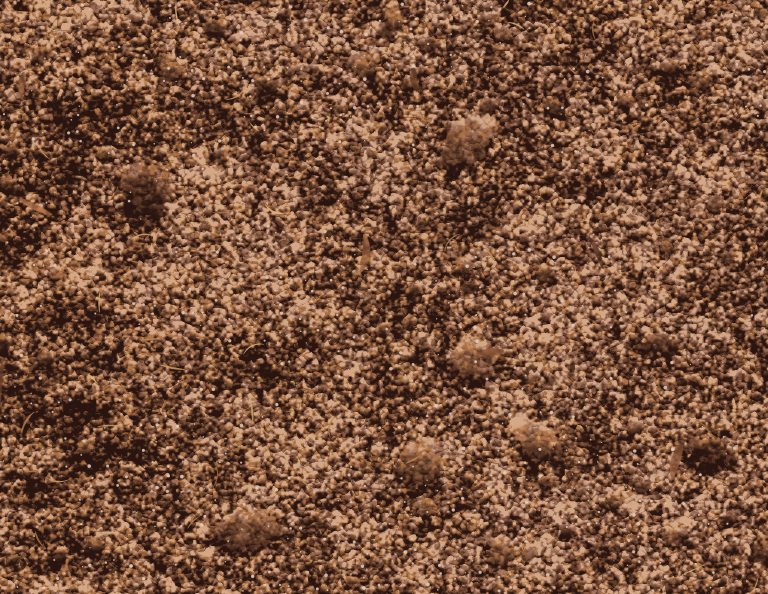
Write a Shadertoy shader that draws this texture.

```glsl
// Loose brown garden soil: top-lit Worley grains and clods build one tone value,
// which a logistic curve spreads over a five-step earth ramp.
// Pale mineral specks, plant fibres and wood flakes are scattered on top.

float hash(vec2 p) {
    vec3 q = fract(vec3(p.xyx) * 0.1031);
    q += dot(q, q.yzx + 33.33);
    return fract((q.x + q.y) * q.z);
}

vec2 hash2(vec2 p) { return vec2(hash(p), hash(p + 71.7)); }

float noise(vec2 p) {
    vec2 i = floor(p), f = fract(p);
    f = f * f * (3.0 - 2.0 * f);
    return mix(mix(hash(i), hash(i + vec2(1, 0)), f.x),
               mix(hash(i + vec2(0, 1)), hash(i + 1.0), f.x), f.y);
}

float fbm(vec2 p) {
    float sum = 0.0, amp = 0.5;
    for (int i = 0; i < 4; i++) {
        sum += amp * noise(p);
        p = p * 2.03 + 17.3;
        amp *= 0.5;
    }
    return sum / 0.9375;
}

mat2 turn(float a) { return mat2(cos(a), sin(a), -sin(a), cos(a)); }

// Packed crumbs: random tone each, bright upper side, dark gaps
float grains(vec2 p) {
    vec2 cell = floor(p), nearest = vec2(0), id = cell;
    float best = 9.0;
    for (int k = 0; k < 9; k++) {
        vec2 c = cell + vec2(k % 3 - 1, k / 3 - 1);
        vec2 d = p - c - hash2(c);
        float dist = dot(d, d) * mix(0.7, 1.5, hash(c + 5.3));
        if (dist < best) { best = dist; nearest = d; id = c; }
    }
    return 2.0 * hash(id + 9.1) - 0.75 + 1.2 * nearest.y - 1.2 * best;
}

// Lone lumps with ragged outlines and a shadow below
float addClods(float tone, vec2 p, float chance) {
    vec2 cell = floor(p);
    for (int k = 0; k < 9; k++) {
        vec2 c = cell + vec2(k % 3 - 1, k / 3 - 1);
        if (hash(c + 3.7) > chance) continue;
        float size = hash(c + 8.2);
        float r = mix(0.14, 0.36, size * size);
        vec2 d = p - c - hash2(c + 1.9);
        vec2 squash = vec2(mix(0.65, 1.0, hash(c + 6.4)), 1.15);
        mat2 spin = turn(hash(c + 2.2) * 2.0 - 1.0);
        float ragged = (noise(p * 9.0) - 0.5) * 0.16 + (noise(p * 21.0) - 0.5) * 0.07;
        float body = length(spin * d * squash) + ragged - r;
        float below = length(spin * (d + vec2(0.1, 0.4) * r) * squash) + ragged - r;
        tone -= 1.3 * smoothstep(0.06, -0.08, below);
        float shade = 0.75 * d.y / r + 0.9 * hash(c + 4.8) - 0.45;
        tone = mix(tone, 0.4 * tone + 0.3 + shade, smoothstep(0.03, -0.03, body));
    }
    return tone;
}

// Bent tapering strands; x is coverage, y a random shade
vec2 fibres(vec2 p, float chance, float width) {
    vec2 cell = floor(p), result = vec2(0);
    for (int k = 0; k < 9; k++) {
        vec2 c = cell + vec2(k % 3 - 1, k / 3 - 1);
        if (hash(c + 12.6) > chance) continue;
        vec2 d = turn(hash(c + 14.1) * 6.283) * (p - c - hash2(c + 11.0));
        float halfLength = mix(0.08, 0.32, hash(c + 15.5));
        d.y += (hash(c + 16.3) - 0.5) * 2.5 * d.x * d.x;
        float along = abs(d.x) / halfLength;
        float w = width * mix(0.6, 1.2, hash(c + 18.8)) * (1.0 - 0.6 * along * along);
        float edge = length(vec2(max(abs(d.x) - halfLength, 0.0), d.y)) - w;
        float cover = smoothstep(0.008, -0.008, edge);
        if (cover > result.x) result = vec2(cover, hash(c + 19.4));
    }
    return result;
}

// Tiny pale mineral dots
float specks(vec2 p, float chance) {
    vec2 c = floor(p);
    vec2 d = fract(p) - mix(vec2(0.2), vec2(0.8), hash2(c + 21.0));
    float size = hash(c + 23.0);
    float r = mix(0.05, 0.15, size * size);
    return step(hash(c + 25.0), chance) * smoothstep(r + 0.03, r - 0.03, length(d));
}

vec3 earthRamp(float q, float warmth) {
    vec3 light = mix(vec3(0.60, 0.42, 0.34), vec3(0.67, 0.44, 0.27), warmth);
    vec3 col = mix(vec3(0.16, 0.08, 0.06), vec3(0.33, 0.20, 0.14), smoothstep(0.03, 0.24, q));
    col = mix(col, vec3(0.47, 0.30, 0.20), smoothstep(0.24, 0.50, q));
    col = mix(col, light, smoothstep(0.50, 0.78, q));
    return mix(col, vec3(0.83, 0.66, 0.53), smoothstep(0.82, 0.98, q));
}

vec3 soil(vec2 p) {
    float rough = smoothstep(0.85, 0.1, p.x + 0.25 * p.y);
    vec2 warped = p + 0.006 * (vec2(noise(p * 60.0), noise(p * 60.0 + 40.0)) - 0.5);

    // Grain tone from fine to broad, with level dark furrows on the rough side
    float tone = 0.8 * grains(warped * 125.0) + 0.6 * grains(warped * 64.0 + 30.0)
               + 0.35 * grains(warped * 27.0 + 60.0) + 2.6 * (noise(p * 195.0) - 0.5);
    tone += 2.2 * (fbm(p * vec2(9, 13)) - 0.5);
    tone += rough * (2.6 * (fbm(p * vec2(5, 17) + 8.0) - 0.5) - 0.3) + 0.12;
    tone = addClods(tone, p * 44.0, 0.22);
    tone = addClods(tone, p * 21.0 + 50.0, 0.2);
    tone = addClods(tone, p * 8.0 + 90.0, 0.16);

    float warmth = noise(p * 75.0 + 13.0) + 0.5 * (fbm(p * 7.0 + 4.0) - 0.5) + 0.2 * rough;
    vec3 col = earthRamp(1.0 / (1.0 + exp(-2.1 * tone)), smoothstep(0.35, 0.7, warmth));

    // Scattered bits
    float spots = specks(p * 48.0, 0.45 * smoothstep(0.3, 0.7, fbm(p * 6.0 + 31.0)));
    col = mix(col, vec3(0.90, 0.81, 0.76), 0.85 * spots);
    vec2 flake = fibres(p * 7.0 + 20.0, 0.13, 0.05);
    vec3 wood = mix(vec3(0.30, 0.17, 0.12), vec3(0.68, 0.43, 0.28), flake.y);
    col = mix(col, wood * (0.75 + 0.5 * noise(p * 110.0)), 0.8 * flake.x);
    vec2 strand = fibres(p * 14.0, 0.12 + 0.16 * rough, 0.02);
    return mix(col, mix(vec3(0.62, 0.38, 0.19), vec3(0.91, 0.74, 0.48), strand.y), 0.85 * strand.x);
}

void mainImage(out vec4 fragColor, in vec2 fragCoord) {
    // Four samples per pixel smooth the edges
    vec3 sum = vec3(0);
    for (int k = 0; k < 4; k++) {
        vec2 offset = vec2(k % 2, k / 2) * 0.5 - 0.25;
        sum += soil((fragCoord + offset) / iResolution.y);
    }
    fragColor = vec4(sum / 4.0, 1.0);
}
```
